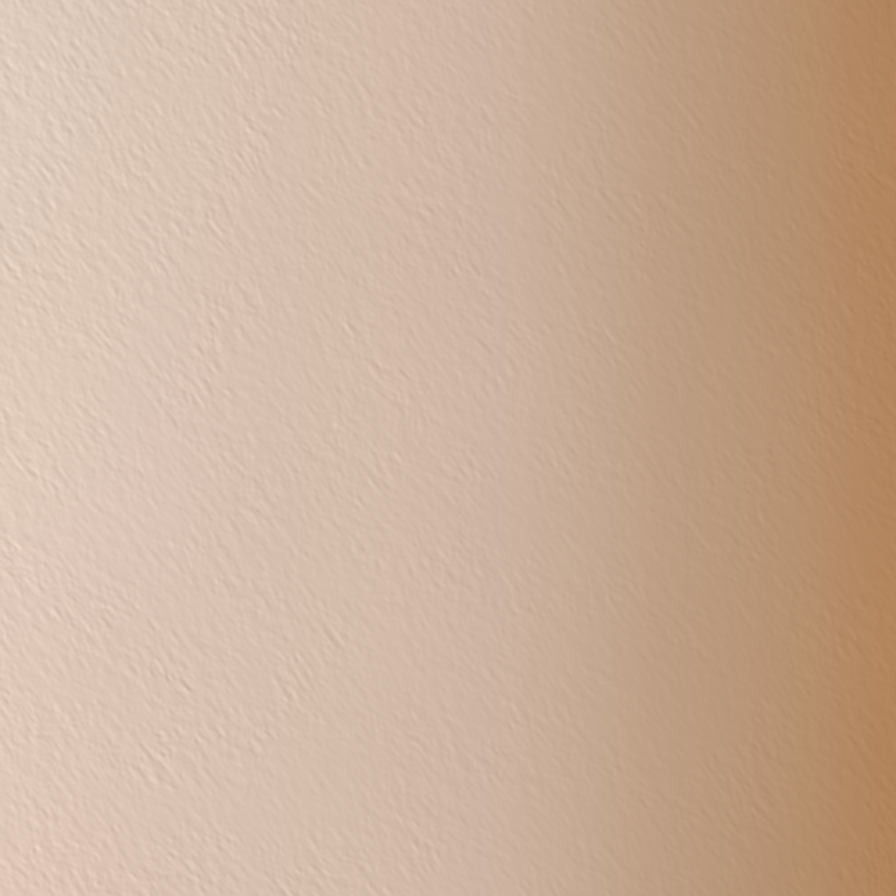
Give the GLSL for this texture, as a WebGL 2 fragment shader.

```glsl
#version 300 es
precision highp float;
// Softly lit plaster: a horizontal ramp from pale cream through blush to
// warm tan, tinted by height, with a fine diagonal relief. The relief is
// the slope of short stretched noise strokes, strongest on the pale side.

uniform vec2 u_resolution;
out vec4 outColor;

const int STOPS = 8;
const float POSITIONS[STOPS] = float[](0.0, 0.2, 0.4, 0.55, 0.65, 0.75, 0.88, 1.0);
const vec3 COLORS[STOPS] = vec3[](
    vec3(0.877, 0.793, 0.731), vec3(0.855, 0.766, 0.706),
    vec3(0.832, 0.736, 0.668), vec3(0.806, 0.708, 0.638),
    vec3(0.774, 0.665, 0.578), vec3(0.738, 0.614, 0.510),
    vec3(0.714, 0.570, 0.446), vec3(0.692, 0.516, 0.358));
const float STROKE_ANGLE = -0.93;

float hash(vec2 cell) {
    vec3 q = fract(vec3(cell.xyx) * 0.1031);
    q += dot(q, q.yzx + 33.33);
    return fract((q.x + q.y) * q.z);
}

float valueNoise(vec2 p) {
    vec2 cell = floor(p);
    vec2 f = fract(p);
    vec2 w = f * f * (3.0 - 2.0 * f);
    float low = mix(hash(cell), hash(cell + vec2(1.0, 0.0)), w.x);
    float high = mix(hash(cell + vec2(0.0, 1.0)), hash(cell + vec2(1.0)), w.x);
    return mix(low, high, w.y);
}

vec2 rotate(vec2 p, float angle) {
    float c = cos(angle);
    float s = sin(angle);
    return vec2(c * p.x + s * p.y, c * p.y - s * p.x);
}

// Colour of the ramp at x, blended between neighbouring stops
vec3 ramp(float x) {
    vec3 color = COLORS[0];
    for (int i = 1; i < STOPS; i++) {
        float t = (x - POSITIONS[i - 1]) / (POSITIONS[i] - POSITIONS[i - 1]);
        color = mix(color, COLORS[i], clamp(t, 0.0, 1.0));
    }
    return color;
}

// Ramp averaged over a small span to round off its corners
vec3 softRamp(float x, float span) {
    vec3 sum = vec3(0.0);
    for (int i = -2; i <= 2; i++) {
        sum += ramp(x + span * float(i) * 0.5);
    }
    return sum / 5.0;
}

// Height of the plaster: short strokes, finer grain and round tooth
float plasterHeight(vec2 p) {
    vec2 wobble = vec2(valueNoise(p * 20.0 + 9.0), valueNoise(p * 20.0 + 61.0));
    vec2 q = rotate(p + 0.009 * (wobble - 0.5), STROKE_ANGLE);
    float strokes = valueNoise(q * vec2(70.0, 160.0) + 200.0);
    float grain = valueNoise(q * vec2(130.0, 235.0) + 410.0);
    float tooth = valueNoise(p * 250.0 + 70.0);
    return 0.48 * strokes + 0.34 * grain + 0.18 * tooth;
}

// Slope of the plaster along the light direction
float relief(vec2 p, vec2 light, float reach) {
    return plasterHeight(p + light * reach) - plasterHeight(p - light * reach);
}

void main() {
    vec2 uv = gl_FragCoord.xy / u_resolution;
    vec2 p = gl_FragCoord.xy / u_resolution.y;

    // Broad light, its falloff line bending gently with height
    float bend = 0.008 * sin(uv.y * 6.28 + 1.2);
    vec3 color = softRamp(uv.x + bend, 0.04);

    // Cream at the upper left, blush at the lower left, amber at the right
    float paleSide = 1.0 - smoothstep(0.0, 0.4, uv.x);
    color += vec3(-0.002, 0.010, 0.007) * paleSide * (uv.y - 0.55) * 2.0;
    float amber = smoothstep(0.88, 1.0, uv.x) * (1.0 - smoothstep(0.7, 1.0, uv.y));
    color += vec3(0.004, -0.002, -0.006) * amber;

    // Faint large-scale mottling
    color += 0.008 * (valueNoise(p * 7.0 + 30.0) - 0.5);

    // Embossed grain in uneven patches, fading to the right
    float slope = relief(p, vec2(0.8, 0.6), 0.0014);
    float patches = 0.55 + 0.9 * valueNoise(p * 21.0 + 55.0);
    float strength = mix(0.105, 0.044, smoothstep(0.1, 0.8, uv.x));
    color -= slope * strength * patches;

    outColor = vec4(clamp(color, 0.0, 1.0), 1.0);
}
```
